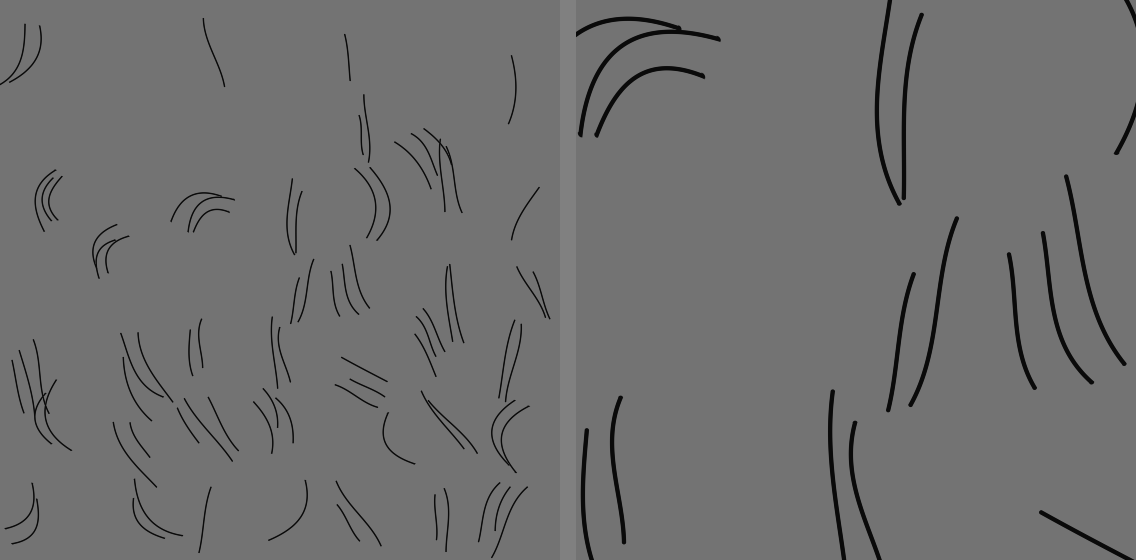
Left: the whole. Right: its middle third, enlarged.
Give the GLSL for this pattern, as a Shadertoy shader.

```glsl
// Sparse fur: thin dark curved strokes in small, nearly parallel tufts on grey.
// Each cell of a jittered grid holds one tuft of one to three strokes; gradient
// noise steers the tilt and opens gaps, and each stroke is a bent cubic arc.

const vec3 GROUND_COLOR = vec3(0.45);
const vec3 STROKE_COLOR = vec3(0.04);

const float GRID = 7.0;                      // tufts per canvas side
const float HALF_WIDTH = 0.0013;             // of a stroke
const vec2 HALF_LENGTH = vec2(0.034, 0.071); // shortest, longest
const vec2 SPACING = vec2(0.012, 0.027);     // between strokes of a tuft
const float SLIDE = 0.036;                   // shift along the tuft
const float FLOW_TILT = 1.5;                 // smooth change of direction
const float TUFT_TILT = 1.0;                 // random turn of each tuft
const float STROKE_TILT = 0.2;               // random turn of each stroke
const float BEND = 0.6;                      // strength of the arc
const float SWAY = 0.12;                     // strength of the S shape
const float DENSITY = 1.02;                  // chance of a tuft at the bottom
const float TOP_THINNING = 0.3;
const float GAP_DEPTH = 0.6;
const vec2 CENTER_MIN = vec2(0.05, 0.07);
const vec2 CENTER_MAX = vec2(0.97, 0.90);

vec3 hash3(vec2 p) {
    vec3 q = fract(p.xyx * vec3(0.1031, 0.1030, 0.0973));
    q += dot(q, q.yxz + 33.33);
    return fract((q.xxy + q.yzz) * q.zyx);
}

// Gradient of unit length at a lattice point, projected on the offset
float latticeSlope(vec2 lattice, vec2 offset) {
    float angle = 6.2832 * hash3(lattice + 71.0).x;
    return dot(vec2(cos(angle), sin(angle)), offset);
}

float gradientNoise(vec2 p) {
    vec2 i = floor(p), f = p - i;
    vec2 u = f * f * f * (f * (f * 6.0 - 15.0) + 10.0);
    vec2 e = vec2(1.0, 0.0);
    float low = mix(latticeSlope(i, f), latticeSlope(i + e, f - e), u.x);
    float high = mix(latticeSlope(i + e.yx, f - e.yx),
                     latticeSlope(i + 1.0, f - 1.0), u.x);
    return mix(low, high, u.y);
}

vec2 rotate(vec2 p, float angle) {
    float c = cos(angle), s = sin(angle);
    return vec2(c * p.x - s * p.y, s * p.x + c * p.y);
}

// Distance to the upright curve x = h (bend t^2 + sway (t^3 - t)), t = y / h
float strokeDistance(vec2 p, float h, float bend, float sway) {
    float y = clamp(p.y, -h, h);
    float t = y / h;
    float x = h * (bend * t * t + sway * (t * t * t - t));
    float slope = 2.0 * bend * t + sway * (3.0 * t * t - 1.0);
    float across = (p.x - x) / sqrt(1.0 + slope * slope);
    return length(vec2(across, p.y - y));
}

float tuftDistance(vec2 p, vec2 cell) {
    vec3 place = hash3(cell + 11.0);
    vec3 style = hash3(cell + 37.0);
    vec3 form = hash3(cell + 53.0);
    vec2 center = (cell + mix(vec2(0.15), vec2(0.85), place.xy)) / GRID;
    center = clamp(center, CENTER_MIN, CENTER_MAX);

    // Leave some cells empty, more of them towards the top
    float chance = DENSITY - TOP_THINNING * center.y
                 + GAP_DEPTH * gradientNoise(center * 3.0 + 19.0);
    if (place.z > chance) return 1.0;

    float tilt = 0.1 + FLOW_TILT * gradientNoise(center * 2.5)
               + TUFT_TILT * (style.x - 0.5);
    vec2 local = rotate(p - center, -tilt);
    float count = 1.0 + step(0.2, style.y) + step(0.7, style.y);
    float spacing = mix(SPACING.x, SPACING.y, style.z);
    float lean = 2.0 * form.x - 1.0;
    float bend = BEND * lean * abs(lean);

    float nearest = 1.0;
    for (float i = 0.0; i < count; i++) {
        vec3 vary = hash3(cell * 3.0 + vec2(101.0 + i, 151.0));
        vec3 detail = hash3(cell * 3.0 + vec2(211.0 + i, 251.0));
        vec2 offset = vec2((i - 0.5 * (count - 1.0)) * spacing,
                           SLIDE * (vary.x - 0.5));
        vec2 q = rotate(local - offset, STROKE_TILT * (vary.y - 0.5));
        float h = mix(HALF_LENGTH.x, HALF_LENGTH.y, vary.z);
        float strokeBend = bend + 0.12 * (detail.x - 0.5);
        float sway = SWAY * (2.0 * detail.y - 1.0);
        nearest = min(nearest, strokeDistance(q, h, strokeBend, sway));
    }
    return nearest;
}

void mainImage(out vec4 fragColor, in vec2 fragCoord) {
    float pixel = 1.0 / min(iResolution.x, iResolution.y);
    vec2 uv = fragCoord * pixel;
    vec2 home = floor(uv * GRID);

    // Nearest stroke among the tufts of the surrounding cells
    float d = 1.0;
    for (float y = -1.0; y <= 1.0; y++) {
        for (float x = -1.0; x <= 1.0; x++) {
            vec2 cell = home + vec2(x, y);
            bool inside = all(greaterThanEqual(cell, vec2(0.0)))
                       && all(lessThan(cell, vec2(GRID)));
            if (inside) d = min(d, tuftDistance(uv, cell));
        }
    }

    float ink = 1.0 - smoothstep(-0.6 * pixel, 0.6 * pixel, d - HALF_WIDTH);
    fragColor = vec4(mix(GROUND_COLOR, STROKE_COLOR, ink), 1.0);
}
```
